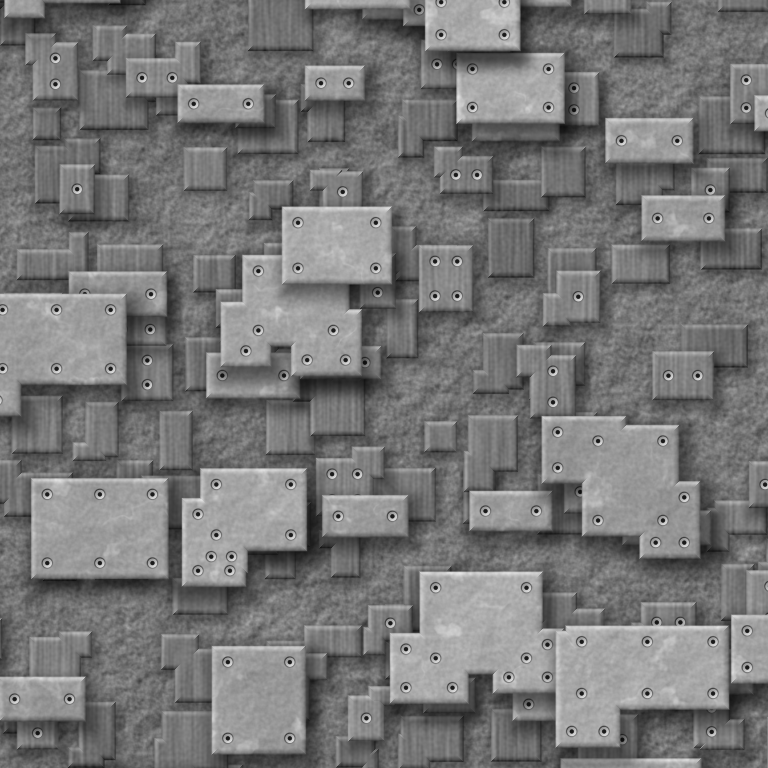
Give the GLSL for this texture, as a three.js fragment shader.

```glsl
// Layered grey steel plates with bevels, rivets and soft shadows over a gritty floor.
varying vec2 vUv;

const vec2 LIGHT = vec2(-0.55, 0.83);    // direction towards the light
const float BEVEL = 0.009;
const float BEVEL_CONTRAST = 0.24;
const float EDGE = 0.0012;               // half width of the smoothed outline
const float RIVET = 0.0078;
const float RIVET_INSET = 0.021;
const float MIN_SPREAD_HALF = 0.034;     // narrower plates get one row of rivets
const float MID_RIVET_SPREAD = 0.06;     // wider plates get a middle rivet too
const float FLOOR_TONE = 0.46;
const float HOLE_TONE = 0.1;

struct Layer {
  float cells, density, seed;
  vec2 minHalf, maxHalf;
  float extras, tone, brushed, relief, shadow, riveted;
};

struct Plate {
  float dist;
  vec2 normal;
  vec2 rivet;   // offset from the nearest rivet
};

vec2 hash2(vec2 p) {
  vec3 q = fract(p.xyx * vec3(0.1031, 0.1030, 0.0973));
  q += dot(q, q.yzx + 33.33);
  return fract((q.xx + q.yz) * q.zy);
}

float corner(vec2 cell, vec2 f, vec2 o) {
  return dot(hash2(cell + o) * 2.0 - 1.0, f - o);
}

float gradientNoise(vec2 p) {
  vec2 i = floor(p), f = p - i;
  vec2 u = f * f * f * (f * (f * 6.0 - 15.0) + 10.0);
  vec2 e = vec2(0.0, 1.0);
  return mix(mix(corner(i, f, e.xx), corner(i, f, e.yx), u.x),
             mix(corner(i, f, e.xy), corner(i, f, e.yy), u.x), u.y);
}

float fbm(vec2 p) {
  float sum = 0.0, amp = 0.6;
  for (int i = 0; i < 4; i++) {
    sum += amp * gradientNoise(p);
    p = p * 2.03 + 17.7;
    amp *= 0.55;
  }
  return sum;
}

// A main box with up to two smaller boxes attached to it
Plate plateAt(Layer l, vec2 cell, vec2 p) {
  vec2 key = cell + l.seed;
  vec2 mainHalf = mix(l.minHalf, l.maxHalf, hash2(key + 7.3));
  float extras = floor(hash2(key + 3.9).x * (l.extras + 1.0));
  p -= (cell + 0.2 + 0.6 * hash2(key)) / l.cells;
  Plate plate = Plate(1.0, vec2(0.0), vec2(1.0));
  for (int i = 0; i < 3; i++) {
    float k = float(i);
    if (k > extras) break;
    vec2 q = p, size = mainHalf;
    if (i > 0) {
      vec2 side = hash2(key + k * 17.1) * 2.0 - 1.0;
      q -= mainHalf * sign(side) * mix(vec2(0.5), vec2(1.0), abs(side));
      size = mainHalf.yx * mix(vec2(0.5), vec2(0.85), hash2(key + k * 31.7));
    }
    vec2 e = abs(q) - size;
    float d = length(max(e, 0.0)) + min(max(e.x, e.y), 0.0);
    if (d < plate.dist) {
      plate.dist = d;
      plate.normal = e.x > e.y ? vec2(sign(q.x), 0.0) : vec2(0.0, sign(q.y));
    }
    // Rivets near the corners; attached boxes keep only those beyond the main box
    vec2 spread = (size - RIVET_INSET) * step(MIN_SPREAD_HALF, size);
    vec2 thirds = clamp(floor(q / max(spread, RIVET) + 0.5), -1.0, 1.0);
    vec2 r = q - spread * mix(sign(q), thirds, step(MID_RIVET_SPREAD, spread));
    vec2 beyond = abs(p - r) - mainHalf;
    bool allowed = i == 0 || max(beyond.x, beyond.y) > 0.0;
    if (allowed && length(r) < length(plate.rivet)) plate.rivet = r;
  }
  return plate;
}

float paintRivet(float tone, vec2 offset) {
  float r = length(offset) / RIVET;
  float facing = dot(offset, LIGHT) / RIVET;
  tone = mix(tone, 0.28 - 0.2 * facing, 0.85 * (1.0 - smoothstep(0.8, 1.1, r)));
  tone = mix(tone, 0.72 - 0.2 * facing, 1.0 - smoothstep(0.1, 0.3, abs(r - 0.58)));
  return mix(tone, HOLE_TONE, 1.0 - smoothstep(0.22, 0.42, r));
}

float paintLayer(float shade, vec2 p, Layer l, float metal, float brush) {
  vec2 home = floor(p * l.cells);
  for (int j = -1; j <= 1; j++) for (int i = -1; i <= 1; i++) {
    vec2 cell = home + vec2(float(i), float(j));
    vec2 luck = hash2(cell + l.seed + 51.7);
    if (luck.x > l.density) continue;
    Plate plate = plateAt(l, cell, p);
    if (plate.dist > 0.06) continue;
    float casterDist = plateAt(l, cell, p + LIGHT * l.relief).dist;
    shade *= 1.0 - l.shadow * (1.0 - smoothstep(-l.relief, 2.2 * l.relief, casterDist));
    float tone = l.tone + 0.07 * (luck.y - 0.5) + mix(metal, brush, l.brushed);
    float bevel = 1.0 - smoothstep(0.0, BEVEL, -plate.dist);
    tone += BEVEL_CONTRAST * bevel * dot(plate.normal, LIGHT);
    tone -= 0.1 * smoothstep(-0.003, 0.0, plate.dist);
    if (l.riveted > 0.5) tone = paintRivet(tone, plate.rivet);
    shade = mix(shade, tone, 1.0 - smoothstep(-EDGE, EDGE, plate.dist));
  }
  return shade;
}

void main() {
  // Surface textures: worn metal, vertical brushing and gritty floor
  vec2 p = vUv;
  float grain = gradientNoise(p * 190.0);
  float patches = fbm(p * 13.0);
  float emboss = fbm(p * 45.0) - fbm(p * 45.0 + LIGHT * 0.25);
  float veins = 1.0 - smoothstep(0.0, 0.035, abs(fbm(p * 9.0 + 4.0)));
  float flakes = smoothstep(0.16, 0.3, fbm(p * 19.0 + 31.0));
  float metal = 0.09 * patches + 0.06 * grain + 0.13 * emboss + 0.09 * flakes;
  metal += 0.05 * veins * smoothstep(-0.1, 0.2, patches);
  float brush = 0.13 * gradientNoise(p * vec2(210.0, 13.0)) + 0.06 * (grain + patches);
  float shade = FLOOR_TONE + 0.14 * patches + 0.3 * emboss + 0.13 * grain;

  // Plates from the deepest layer to the topmost
  Layer deep = Layer(10.0, 0.7, 11.0, vec2(0.018), vec2(0.045, 0.04), 1.0, 0.46, 1.0, 0.007, 0.3, 0.0);
  Layer middle = Layer(7.3, 0.65, 37.0, vec2(0.022), vec2(0.042, 0.045), 1.0, 0.51, 1.0, 0.009, 0.38, 1.0);
  Layer bars = Layer(5.2, 0.5, 73.0, vec2(0.035, 0.021), vec2(0.068, 0.035), 0.0, 0.61, 0.0, 0.011, 0.45, 1.0);
  Layer large = Layer(4.2, 0.8, 95.0, vec2(0.05, 0.042), vec2(0.11, 0.08), 2.0, 0.63, 0.0, 0.013, 0.5, 1.0);
  Layer top = Layer(3.6, 0.35, 129.0, vec2(0.045, 0.024), vec2(0.075, 0.052), 0.0, 0.65, 0.0, 0.011, 0.45, 1.0);
  shade = paintLayer(shade, p, deep, metal, brush);
  shade = paintLayer(shade, p, middle, metal, brush);
  shade = paintLayer(shade, p, bars, metal, brush);
  shade = paintLayer(shade, p, large, metal, brush);
  shade = paintLayer(shade, p, top, metal, brush);
  gl_FragColor = vec4(vec3(clamp(shade, 0.0, 1.0)), 1.0);
}
```
